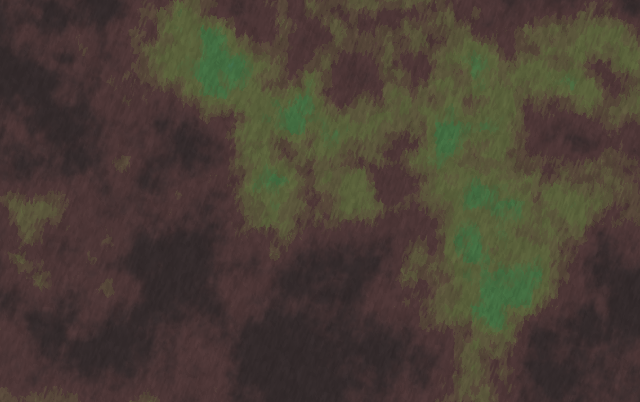
Reproduce this texture procedurally as a WebGL 1 fragment shader.

```glsl
precision highp float;
// Mossy patches over dark maroon ground, painted in small ragged dabs.
// A broad layout plus fractal noise gives a height, sampled on soft blocks
// and passed through a colour ramp; slanted fine strokes add the grain.
uniform vec2 u_resolution;

const vec3 SHADOW = vec3(0.20, 0.165, 0.168);
const vec3 MAROON = vec3(0.30, 0.212, 0.212);
const vec3 BROWN = vec3(0.33, 0.27, 0.22);
const vec3 KHAKI = vec3(0.35, 0.33, 0.23);
const vec3 OLIVE = vec3(0.35, 0.375, 0.23);
const vec3 GREEN = vec3(0.26, 0.42, 0.25);
const vec3 TEAL = vec3(0.22, 0.47, 0.42);

float hash(vec2 p) {
  vec3 q = fract(vec3(p.xyx) * 0.1031);
  q += dot(q, q.yzx + 33.33);
  return fract((q.x + q.y) * q.z);
}

float noise(vec2 p) {
  vec2 i = floor(p);
  vec2 f = fract(p);
  f = f * f * (3.0 - 2.0 * f);
  float low = mix(hash(i), hash(i + vec2(1.0, 0.0)), f.x);
  float high = mix(hash(i + vec2(0.0, 1.0)), hash(i + 1.0), f.x);
  return mix(low, high, f.y);
}

// Slow falloff keeps the patch edges broken and speckled
float fbm(vec2 p) {
  float sum = 0.0;
  float weight = 0.42;
  for (int i = 0; i < 6; i++) {
    sum += weight * noise(p);
    p = mat2(0.8, 0.6, -0.6, 0.8) * p * 2.03 + 17.3;
    weight *= 0.6;
  }
  return sum;
}

float lobe(vec2 p, vec2 centre, float radius) {
  vec2 d = (p - centre) / radius;
  return exp(-dot(d, d));
}

// Broad placement of growth (positive) and shade (negative)
float layout(vec2 p) {
  float growth = lobe(p, vec2(0.62, 0.84), 0.20) + lobe(p, vec2(1.10, 0.82), 0.22)
    + lobe(p, vec2(1.32, 0.62), 0.21) + lobe(p, vec2(1.20, 0.25), 0.16);
  float shade = lobe(p, vec2(0.05, 0.82), 0.25) + lobe(p, vec2(0.35, 0.35), 0.24)
    + lobe(p, vec2(0.78, 0.28), 0.20) + lobe(p, vec2(1.52, 0.42), 0.14);
  return 1.45 * growth - 0.65 * shade - 0.33;
}

float height(vec2 p) {
  return layout(p) + 6.2 * (fbm(p * 5.5 + 12.4) - 0.5);
}

// Floor with a narrow smooth rise between steps
vec2 softFloor(vec2 p, float width) {
  return floor(p) + smoothstep(1.0 - width, 1.0, fract(p));
}

// Noise drawn out along a steep slant to the right
float strokes(vec2 p, float density) {
  vec2 along = vec2(0.34, 0.94);
  vec2 across = vec2(0.94, -0.34);
  return noise(vec2(dot(p, across), dot(p, along) * 0.28) * density);
}

// Centre of the dab that covers p; upright bristles fray its ends
vec2 dabCentre(vec2 p, float count) {
  float bristle = noise(p * vec2(190.0, 45.0)) - 0.5;
  float wobble = noise(p * vec2(50.0, 110.0) + 9.0) - 0.5;
  vec2 ragged = vec2(0.010 * wobble, 0.022 * bristle);
  return (softFloor((p + ragged) * count, 0.12) + 0.5) / count;
}

vec3 ramp(float ground, float moss, float streak) {
  vec3 colour = mix(SHADOW, MAROON, smoothstep(-1.7, -0.1, ground));
  colour = mix(colour, BROWN, smoothstep(0.08, 0.26, moss));
  colour = mix(colour, KHAKI, smoothstep(0.42, 0.62, moss));
  colour = mix(colour, OLIVE, smoothstep(0.75, 1.10, moss));
  colour = mix(colour, GREEN, smoothstep(1.30, 1.95, moss));
  return mix(colour, TEAL, smoothstep(2.2, 2.9, moss) * smoothstep(0.45, 0.75, streak));
}

void main() {
  vec2 p = gl_FragCoord.xy / u_resolution.y;
  float fine = strokes(p, 210.0);
  float broad = strokes(p + 3.1, 80.0);

  // Smooth ground, with moss sampled at two sizes of dab
  float ground = height(p) + 0.3 * (broad - 0.5);
  vec2 dab = dabCentre(p, 46.0);
  vec2 smallDab = dabCentre(p + 0.37, 90.0) - 0.37;
  float moss = mix(height(dab), height(smallDab), 0.45);
  moss += 0.5 * (noise(dab * 46.0 + 5.0) - 0.5) + 0.2 * (fine - 0.5);

  vec3 colour = ramp(ground, moss, broad);
  float tone = 0.10 * (fine - 0.5) + 0.06 * (broad - 0.5);
  tone += 0.09 * (noise(smallDab * 90.0) - 0.5);
  gl_FragColor = vec4(colour * (1.0 + tone), 1.0);
}
```
